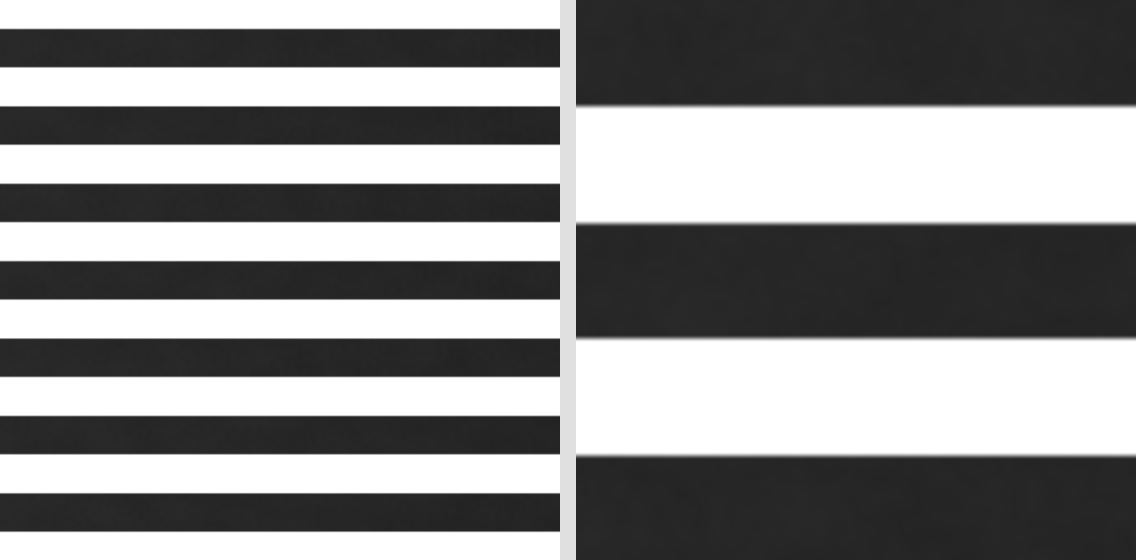
Left, the full canvas; right, a detail of the centre.
Reproduce this pattern procedurally as a three.js fragment shader.

```glsl
// Seven level charcoal bars on white, evenly spaced up the canvas.
// Each bar is a folded distance to its centre line with a soft edge;
// the ink fades slightly to the right and is mottled by gradient noise.

#define PERIOD 0.1382
#define FIRST_CENTRE 0.0848
#define BAR_WIDTH 0.0684
#define EDGE_SOFTNESS 0.0023
#define PAPER vec3(1.0)
#define INK vec3(0.150)
#define INK_FADE 0.014
#define MOTTLE 0.012
#define GRAIN 0.008

varying vec2 vUv;

// Pseudo-random unit gradient for a lattice cell
vec2 cellGradient(vec2 cell) {
  float h = fract(sin(dot(cell, vec2(127.1, 311.7))) * 43758.5);
  float angle = 6.28318 * h;
  return vec2(cos(angle), sin(angle));
}

float gradientNoise(vec2 p) {
  vec2 cell = floor(p);
  vec2 f = fract(p);
  vec2 blend = f * f * f * (f * (f * 6.0 - 15.0) + 10.0);
  vec2 right = vec2(1.0, 0.0);
  vec2 up = vec2(0.0, 1.0);
  float low = mix(dot(cellGradient(cell), f),
                  dot(cellGradient(cell + right), f - right), blend.x);
  float high = mix(dot(cellGradient(cell + up), f - up),
                   dot(cellGradient(cell + 1.0), f - 1.0), blend.x);
  return mix(low, high, blend.y);
}

// Ink coverage of the repeated bars at height y
float barCoverage(float y) {
  float offset = (fract((y - FIRST_CENTRE) / PERIOD + 0.5) - 0.5) * PERIOD;
  float edgeDistance = abs(offset) - 0.5 * BAR_WIDTH;
  return 1.0 - smoothstep(-EDGE_SOFTNESS, EDGE_SOFTNESS, edgeDistance);
}

// Charcoal with a faint sideways fade, broad mottling and fine grain
vec3 inkColour(vec2 p) {
  float shade = INK_FADE * (0.5 - p.x);
  shade += MOTTLE * gradientNoise(p * vec2(14.0, 22.0));
  shade += GRAIN * gradientNoise(p * 85.0 + 17.0);
  return INK + shade;
}

void main() {
  vec3 colour = mix(PAPER, inkColour(vUv), barCoverage(vUv.y));
  gl_FragColor = vec4(colour, 1.0);
}
```
